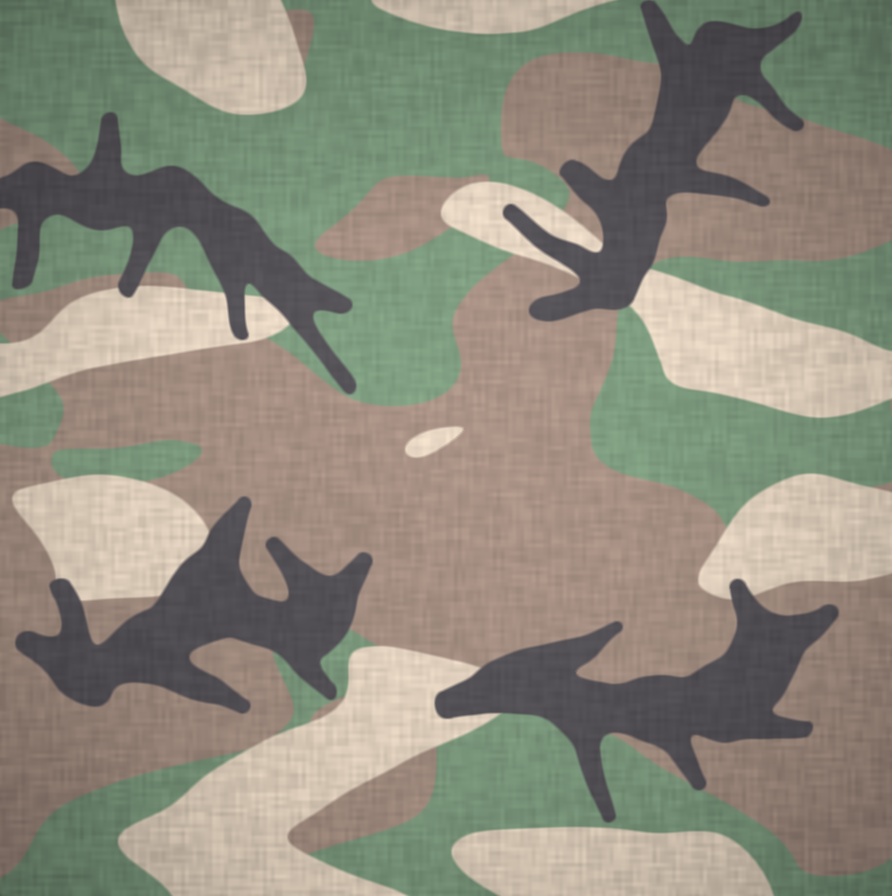
Give the GLSL for this pattern, as a Shadertoy shader.

```glsl
// Faded woodland camouflage cloth: brown ground, green and sand tongues, dark branches.
// Tongues are thresholded sums of waves on warped coordinates; branches are tapered
// limbs with twigs, grown by a random walk in each cell of a jittered grid.

#define GREEN_LEVEL 0.13    // wave height above which green shows
#define SAND_LEVEL 0.77     // wave height above which sand shows
#define FINGERS 0.13        // sideways pull that draws out the tongues
#define BRANCH_CELL 0.5     // spacing of the branches
#define BRANCH_RADIUS 0.028
#define SEGMENT 0.076       // length of one trunk piece
#define JOINTS 6
#define FILLET 0.022        // rounding where limbs meet
#define EDGE 0.0018         // half width of a printed edge
#define WEAVE 0.09          // strength of the thread texture

const float TAU = 6.2831853;
const vec3 BROWN = vec3(0.59, 0.51, 0.465);
const vec3 GREEN = vec3(0.445, 0.55, 0.45);
const vec3 SAND  = vec3(0.82, 0.76, 0.69);
const vec3 BLACK = vec3(0.30, 0.29, 0.31);

float hash(vec2 p) {
    vec3 q = fract(p.xyx * 0.1031);
    q += dot(q, q.yzx + 33.33);
    return fract((q.x + q.y) * q.z);
}

// Value noise centred on zero, from -0.5 to 0.5
float noise(vec2 p) {
    vec2 i = floor(p), f = fract(p);
    f = f * f * (3.0 - 2.0 * f);
    float low  = mix(hash(i), hash(i + vec2(1, 0)), f.x);
    float high = mix(hash(i + vec2(0, 1)), hash(i + vec2(1, 1)), f.x);
    return mix(low, high, f.y) - 0.5;
}

vec2 noise2(vec2 p) {
    return vec2(noise(p), noise(p + 57.3));
}

// Bends outlines; the row-wise pull makes long horizontal fingers
vec2 warp(vec2 p, float seed) {
    vec2 s = p + seed * 7.7;
    vec2 q = p + 0.11 * noise2(s * 4.0) + 0.022 * noise2(s * 13.0);
    q.x += 2.0 * FINGERS * noise(s * vec2(2.0, 8.0));
    return q;
}

// Sum of whole-numbered waves, scaled to unit variance
float waves(vec2 p, float rows, float seed) {
    float sum = 0.0;
    for (int i = 0; i < 7; i++) {
        float n = float(i);
        vec2 k = vec2(mod(2.0 * n, 5.0) - 2.0, 1.0 + mod(n, rows));
        sum += sin(TAU * (dot(k, p) + hash(vec2(n, seed))));
    }
    return sum * sqrt(2.0 / 7.0);
}

float smoothMin(float a, float b) {
    float h = max(FILLET - abs(a - b), 0.0) / FILLET;
    return min(a, b) - 0.25 * h * h * FILLET;
}

// Distance to a capsule whose radius runs from ra to rb
float limb(vec2 p, vec2 a, vec2 b, float ra, float rb) {
    vec2 ab = b - a;
    float t = clamp(dot(p - a, ab) / dot(ab, ab), 0.0, 1.0);
    return length(p - a - ab * t) - mix(ra, rb, t);
}

// One wandering trunk with a twig at every inner joint
float branch(vec2 p, vec2 id) {
    float base = 0.3 + 1.3 * (hash(id + 3.1) - 0.5);
    vec2 a = -0.5 * float(JOINTS) * SEGMENT * vec2(cos(base), sin(base));
    float ra = 0.5 * BRANCH_RADIUS, d = 1.0;
    for (int i = 0; i < JOINTS; i++) {
        vec2 key = id * 17.0 + float(i) * 5.3;
        float turn = base + 1.5 * (hash(key) - 0.5);
        vec2 b = a + SEGMENT * vec2(cos(turn), sin(turn));
        float rb = BRANCH_RADIUS * (0.65 + 0.7 * hash(key + 1.7));
        if (i == JOINTS - 1) rb = 0.4 * BRANCH_RADIUS;
        d = smoothMin(d, limb(p, a, b, ra, rb));
        if (i > 0) {
            float side = hash(key + 2.9) < 0.5 ? -1.0 : 1.0;
            float lean = turn + side * mix(0.6, 1.5, hash(key + 4.3));
            vec2 tip = a + mix(0.07, 0.14, hash(key + 6.1)) * vec2(cos(lean), sin(lean));
            d = smoothMin(d, limb(p, a, tip, 0.8 * ra, 0.3 * BRANCH_RADIUS));
        }
        a = b;
        ra = rb;
    }
    return d;
}

float branches(vec2 p) {
    p += 0.035 * noise2(p * 9.0) + 0.012 * noise2(p * 24.0);
    vec2 cell = floor(p / BRANCH_CELL);
    float d = 1.0;
    for (int y = -1; y <= 1; y++)
        for (int x = -1; x <= 1; x++) {
            vec2 id = cell + vec2(x, y);
            vec2 jitter = 0.3 * vec2(hash(id + 8.2), hash(id + 21.6)) + 0.35;
            d = smoothMin(d, branch(p - (id + jitter) * BRANCH_CELL, id));
        }
    return d;
}

// Soft coverage of the region where f is positive
float fill(float f) {
    float softness = max(EDGE * iResolution.y, 0.7);
    return smoothstep(-1.0, 1.0, f / max(fwidth(f) * softness, 1e-5));
}

void mainImage(out vec4 fragColor, in vec2 fragCoord) {
    vec2 p = fragCoord / iResolution.y;

    // Printed layers
    vec3 color = BROWN;
    color = mix(color, GREEN, fill(waves(warp(p, 1.0), 3.0, 11.0) - GREEN_LEVEL));
    color = mix(color, SAND, fill(waves(warp(p, 2.0), 4.0, 29.0) - SAND_LEVEL));
    color = mix(color, BLACK, fill(-branches(p)));

    // Uneven light, brightest in the middle, and woven threads
    vec2 c = fragCoord / iResolution.xy - 0.5;
    float light = 1.12 - 0.7 * dot(c, c) + 0.06 * noise(p * 3.0);
    float threads = noise(p * vec2(45.0, 230.0)) + noise(p * vec2(230.0, 45.0));
    fragColor = vec4(color * (light + WEAVE * threads), 1.0);
}
```
